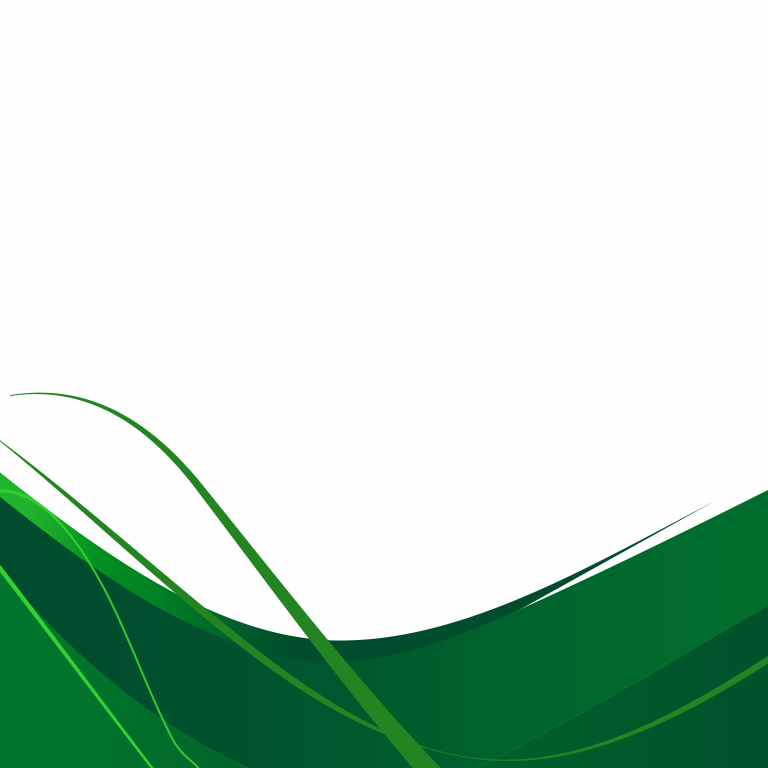
Reproduce this background procedurally as a WebGL 2 fragment shader.

```glsl
#version 300 es
precision highp float;
// Layered green hills with a tapering crescent and thin flowing strands on white.

#define PAPER vec3(0.998)
#define DEEP vec3(0.0, 0.30, 0.175)
#define FOREST vec3(0.0, 0.43, 0.175)
#define MEADOW vec3(0.0, 0.46, 0.17)
#define LIME vec3(0.13, 0.70, 0.18)
#define STEM vec3(0.135, 0.52, 0.135)
#define SPROUT vec3(0.20, 0.82, 0.20)
#define RIM 0.0007

uniform vec2 u_resolution;
out vec4 outColor;

// Cubic through two knots (x, height, slope); returns height and slope at x.
vec2 curve(float x, vec3 a, vec3 b) {
    float w = b.x - a.x;
    float t = (x - a.x) / w;
    float s = 1.0 - t;
    float rise = b.y - a.y;
    float y = a.y + rise * t * t * (3.0 - 2.0 * t) + w * t * s * (a.z * s - b.z * t);
    float slope = 6.0 * rise / w * t * s + a.z * s * (1.0 - 3.0 * t) + b.z * t * (3.0 * t - 2.0);
    return vec2(y, slope);
}

vec2 curve(float x, vec3 a, vec3 b, vec3 c) {
    return x < b.x ? curve(x, a, b) : curve(x, b, c);
}

vec2 curve(float x, vec3 a, vec3 b, vec3 c, vec3 d) {
    return x < c.x ? curve(x, a, b, c) : curve(x, c, d);
}

// Signed distance to a curve, positive above it.
float above(float y, vec2 c) {
    return (y - c.x) * inversesqrt(1.0 + c.y * c.y);
}

float coverage(float d, float px) {
    return clamp(0.5 - d / px, 0.0, 1.0);
}

float strand(float d, float halfWidth, float px) {
    return coverage(abs(d) - halfWidth, px);
}

void main() {
    vec2 p = gl_FragCoord.xy / u_resolution;
    float px = 1.0 / min(u_resolution.x, u_resolution.y);
    float x = p.x;

    // Crescent: lime on the left, dark and pointed on the right
    vec2 crest = curve(x, vec3(0.0, 0.385, -0.80), vec3(0.443, 0.166, 0.0), vec3(0.926, 0.345, 0.52));
    vec2 underside = vec2(0.208 + 0.557 * (x - 0.68), 0.557);
    float crescent = coverage(above(p.y, crest), px)
        * coverage(-above(p.y, underside), px) * step(x, 0.926);
    vec3 crescentColor = mix(LIME, vec3(0.0, 0.54, 0.13), smoothstep(0.02, 0.16, x));
    crescentColor = mix(crescentColor, DEEP, smoothstep(0.14, 0.40, x));
    vec3 color = mix(PAPER, crescentColor, crescent);

    // Main hill
    vec2 hill = curve(x, vec3(0.0, 0.353, -0.80), vec3(0.435, 0.139, 0.0),
        vec3(0.68, 0.208, 0.45), vec3(1.0, 0.362, 0.50));
    vec3 hillColor = mix(DEEP, FOREST, smoothstep(0.05, 1.05, x));
    color = mix(color, hillColor, coverage(above(p.y, hill), px));

    // Shaded slope at the lower right, with a faint rim
    float slopeDist = above(p.y, curve(x, vec3(0.618, 0.0, 0.47), vec3(1.0, 0.212, 0.58)));
    float onRight = step(0.60, x);
    vec3 slopeColor = mix(vec3(0.0, 0.375, 0.17), vec3(0.0, 0.32, 0.165), smoothstep(0.62, 1.0, x));
    color = mix(color, slopeColor, coverage(slopeDist, px) * onRight);
    color = mix(color, STEM, 0.35 * strand(slopeDist, RIM, px) * onRight);

    // Bright slope at the lower left
    float meadowDist = above(p.y, curve(x, vec3(0.0, 0.258, -1.20), vec3(0.323, 0.0, -0.46)));
    float onLeft = step(x, 0.33);
    vec3 meadowColor = mix(MEADOW, vec3(0.0, 0.40, 0.17), smoothstep(0.06, 0.32, x));
    color = mix(color, meadowColor, coverage(meadowDist, px) * onLeft);
    color = mix(color, STEM, 0.3 * strand(meadowDist, RIM, px) * onLeft);

    // Thin bright sprouts
    float straight = above(p.y, curve(x, vec3(0.0, 0.260, -1.30), vec3(0.198, 0.0, -1.30)));
    color = mix(color, SPROUT, strand(straight, mix(0.0030, 0.0016, x / 0.2), px) * step(x, 0.22));
    float bent = above(p.y, curve(x, vec3(0.0, 0.361, 0.0), vec3(0.143, 0.219, -2.0),
        vec3(0.224, 0.039, -1.90), vec3(0.258, 0.0, -1.15)));
    color = mix(color, SPROUT, 0.9 * strand(bent, mix(0.0022, 0.0014, min(x / 0.1, 1.0)), px) * step(x, 0.27));

    // Long sweeping stem, swelling twice along its way
    float sweep = above(p.y, curve(x, vec3(0.0, 0.426, -0.78), vec3(0.352, 0.135, -0.74),
        vec3(0.66, 0.010, 0.0), vec3(1.0, 0.141, 0.64)));
    float swell = 0.0006 + 0.0045 * sin(3.14159 * min(x / 0.56, 1.0))
        + 0.0036 * smoothstep(0.60, 1.0, x);
    color = mix(color, STEM, strand(sweep, swell, px));

    // Arching stem that thickens toward the bottom
    float arch = above(p.y, curve(x, vec3(0.013, 0.485, 0.15), vec3(0.26, 0.365, -1.28), vec3(0.555, 0.0, -1.10)));
    float girth = 0.0006 + 0.0128 * pow(max(x - 0.013, 0.0) / 0.542, 1.35);
    color = mix(color, STEM, strand(arch, girth, px) * step(0.013, x) * step(x, 0.60));

    outColor = vec4(color, 1.0);
}
```
